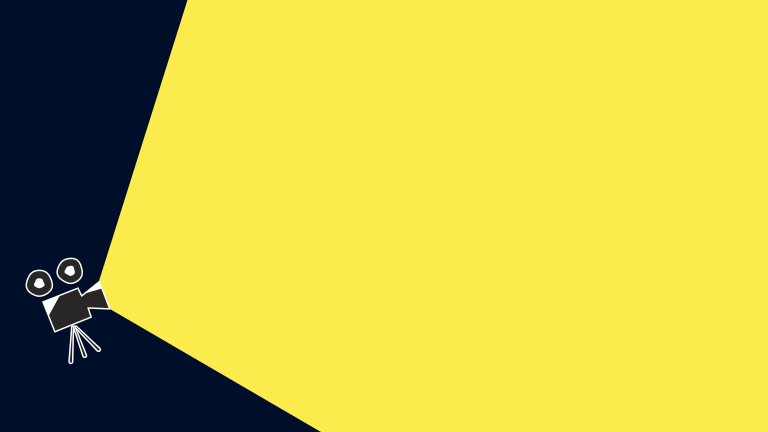
This background is drawn by a WebGL 2 fragment shader. Its source:

```glsl
#version 300 es
precision highp float;
// A film camera on a tripod throws a wide flat yellow beam over a navy wall.
// The beam is an intersection of half planes; the camera is built from
// distance functions, in units of one hundredth of the canvas height.

uniform vec2 u_resolution;
out vec4 outColor;

const vec3 NAVY = vec3(0.0, 0.06, 0.16);
const vec3 YELLOW = vec3(0.99, 0.92, 0.30);
const vec3 INK = vec3(0.16, 0.15, 0.15);
const vec3 WHITE = vec3(1.0);

// Camera body and lens hood, listed clockwise
const vec2 BODY[8] = vec2[8](
    vec2(9.95, 30.1), vec2(18.05, 33.3), vec2(18.9, 31.5), vec2(23.0, 34.8),
    vec2(25.4, 28.5), vec2(20.4, 28.7), vec2(21.1, 26.6), vec2(12.7, 23.2));

// Anti-aliased coverage of a signed distance
float cover(float d) {
    return clamp(0.5 - d * u_resolution.y / 100.0, 0.0, 1.0);
}

// Signed distance to the line through a and b, negative on its right side
float halfPlane(vec2 p, vec2 a, vec2 b) {
    vec2 dir = normalize(b - a);
    return dot(p - a, vec2(-dir.y, dir.x));
}

float bodyDistance(vec2 p) {
    float nearest = 1e6;
    float side = 1.0;
    for (int i = 0; i < 8; i++) {
        vec2 a = BODY[i];
        vec2 b = BODY[(i + 1) % 8];
        vec2 e = b - a;
        vec2 w = p - a;
        vec2 away = w - e * clamp(dot(w, e) / dot(e, e), 0.0, 1.0);
        nearest = min(nearest, dot(away, away));
        bool above = p.y >= a.y;
        bool below = p.y < b.y;
        bool left = e.x * w.y > e.y * w.x;
        if ((above && below && left) || (!above && !below && !left)) side = -side;
    }
    return side * sqrt(nearest);
}

// Leg that widens from the hinge to the foot
float legDistance(vec2 p, vec2 hinge, vec2 foot) {
    vec2 e = foot - hinge;
    float t = clamp(dot(p - hinge, e) / dot(e, e), 0.0, 1.0);
    return length(p - hinge - e * t) - mix(0.2, 0.42, t);
}

// Dark shape with a white outline
vec3 inked(vec3 color, float d) {
    color = mix(color, WHITE, cover(d - 0.17));
    return mix(color, INK, cover(d + 0.17));
}

void main() {
    vec2 p = gl_FragCoord.xy / u_resolution.y * 100.0;

    // Beam spreading from the lens
    vec2 lensTop = vec2(22.9, 34.9);
    vec2 lensBase = vec2(25.4, 28.5);
    float beam = halfPlane(p, lensTop, vec2(43.4, 100.0));
    beam = max(beam, halfPlane(p, vec2(74.3, 0.0), lensBase));
    beam = max(beam, halfPlane(p, lensBase, lensTop));
    vec3 color = mix(NAVY, YELLOW, cover(beam));

    // Tripod
    for (int i = 0; i < 3; i++) {
        float k = float(i);
        vec2 hinge = vec2(16.8 + 0.4 * k, 24.3);
        vec2 foot = vec2(16.4 + 3.2 * k, 16.3 + 1.4 * k);
        color = inked(color, legDistance(p, hinge, foot));
    }

    // Two slightly uneven reels with white hubs
    for (int i = 0; i < 2; i++) {
        float k = float(i);
        vec2 r = p - vec2(9.1 + 7.1 * k, 34.4 + 2.9 * k);
        float angle = atan(r.y, r.x);
        float wobble = 0.08 * sin(3.0 * angle + k) + 0.05 * sin(5.0 * angle);
        color = inked(color, length(r) - 2.98 + 0.1 * k + wobble);
        color = mix(color, WHITE, cover(length(r) - 1.15 + wobble));
    }

    // Body, with bright facets at the rear corner and on the hood
    float body = bodyDistance(p);
    color = inked(color, body);
    float rear = halfPlane(p, vec2(11.6, 27.5), vec2(13.9, 31.7));
    float hood = halfPlane(p, vec2(22.5, 32.9), vec2(19.4, 32.0));
    float facet = min(-rear, max(hood, 18.9 - p.x));
    color = mix(color, WHITE, cover(max(facet, body)));

    outColor = vec4(color, 1.0);
}
```
